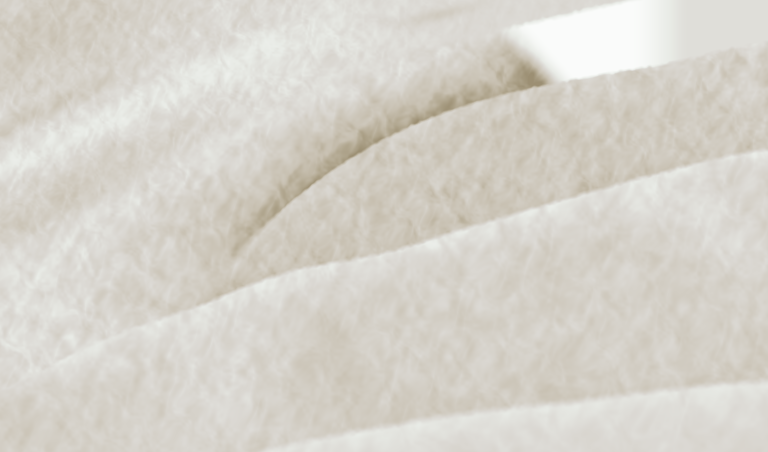
This texture is drawn by a Shadertoy shader. Its source:

```glsl
const vec3 SHADOW = vec3(0.61, 0.56, 0.45);
const vec3 DARK   = vec3(0.70, 0.66, 0.57);
const vec3 SAND   = vec3(0.78, 0.75, 0.69);
const vec3 CREAM  = vec3(0.82, 0.80, 0.76);
const vec3 PALE   = vec3(0.86, 0.85, 0.83);
const vec3 LIGHT  = vec3(0.91, 0.92, 0.90);
const vec3 GLARE  = vec3(0.98, 0.985, 0.98);

const float FUZZ = 0.004;        // raggedness of fold edges
const float FIBRE_ASPECT = 0.38; // fibre width to length

// Crest heights at nine even steps across the canvas
const float FRONT[9]  = float[9](-.20, -.13, -.05, .015, .056, .089, .112, .139, .156);
const float NEAR[9]   = float[9](.141, .242, .318, .398, .440, .504, .566, .624, .670);
const float MIDDLE[9] = float[9](-.02, .13, .33, .547, .692, .776, .825, .862, .907);
const float FAR[9]    = float[9](.416, .543, .660, .768, .862, .922, .972, 1.02, 1.06);

float hash(vec2 p) {
    vec3 q = fract(p.xyx * vec3(0.1031, 0.1030, 0.0973));
    q += dot(q, q.yzx + 33.33);
    return fract((q.x + q.y) * q.z);
}

float noise(vec2 p) {
    vec2 i = floor(p), f = fract(p);
    f = f * f * (3.0 - 2.0 * f);
    return mix(mix(hash(i), hash(i + vec2(1, 0)), f.x),
               mix(hash(i + vec2(0, 1)), hash(i + vec2(1, 1)), f.x), f.y);
}

vec2 rotate(vec2 p, float a) {
    float c = cos(a), s = sin(a);
    return vec2(c * p.x + s * p.y, c * p.y - s * p.x);
}

// Catmull-Rom curve through the crest heights
float crest(float h[9], float u) {
    float x = clamp(u, 0.0, 0.9999) * 8.0;
    int i = int(x);
    float f = fract(x);
    float a = h[max(i - 1, 0)], b = h[i], c = h[i + 1], d = h[min(i + 2, 8)];
    return b + 0.5 * f * (c - a + f * (2.0 * a - 5.0 * b + 4.0 * c - d
         + f * (3.0 * (b - c) + d - a)));
}

// Soft sheared patch of light or shade
float pool(vec2 p, vec2 centre, vec2 radius, float slope) {
    vec2 q = p - centre;
    q.y -= slope * q.x;
    q /= radius;
    return exp(-dot(q, q));
}

// Short crossing fibres, centred on zero
float weave(vec2 p, float scale) {
    p = p * scale + 1.2 * noise(p * scale * 0.35);
    vec2 stretch = vec2(FIBRE_ASPECT, 1.0);
    float rising = noise(rotate(p, 1.0) * stretch);
    float falling = noise(rotate(p, 2.2) * stretch + 37.0);
    float lines = 1.0 - abs(2.0 * noise(rotate(p, 1.35) * stretch * 0.8 + 71.0) - 1.0);
    return 0.9 * (rising + falling - 1.0) + 0.6 * (lines - 0.65)
         + 0.5 * (noise(p * 1.9) - 0.5);
}

vec3 clothColour(float t) {
    vec3 c = mix(SHADOW, DARK, clamp(t * 4.0 + 1.0, 0.0, 1.0));
    c = mix(c, SAND, clamp(t * 4.0, 0.0, 1.0));
    c = mix(c, CREAM, clamp(t * 4.0 - 1.0, 0.0, 1.0));
    c = mix(c, PALE, clamp(t * 4.0 - 2.0, 0.0, 1.0));
    c = mix(c, LIGHT, clamp(t * 4.0 - 3.0, 0.0, 1.0));
    return mix(c, GLARE, clamp(t * 2.0 - 2.0, 0.0, 1.0));
}

void mainImage(out vec4 fragColor, in vec2 fragCoord) {
    vec2 p = fragCoord / iResolution.xy;
    vec2 q = fragCoord / iResolution.y;
    float fuzz = FUZZ * (noise(q * 110.0) - 0.5);
    float front = crest(FRONT, p.x) - p.y + fuzz;
    float near = crest(NEAR, p.x) - p.y + fuzz;
    float middle = crest(MIDDLE, p.x) - p.y + fuzz;
    float far = crest(FAR, p.x) - p.y + fuzz;

    // Background cloth with soft diagonal creases
    float tone = 0.74 + 0.20 * weave(q, 85.0) * mix(1.0, 0.3, smoothstep(0.3, 0.7, p.x));
    tone -= 0.30 * pool(p, vec2(0.05, 0.92), vec2(0.18, 0.12), 0.6);
    tone += 0.24 * pool(p, vec2(0.12, 0.72), vec2(0.25, 0.035), 0.76);
    tone -= 0.24 * pool(p, vec2(0.03, 0.735), vec2(0.13, 0.02), 0.8);
    tone -= 0.24 * pool(p, vec2(0.08, 0.56), vec2(0.15, 0.06), 0.85);
    tone += 0.15 * pool(p, vec2(0.38, 0.88), vec2(0.14, 0.10), 0.4);
    tone -= 0.28 * pool(p, vec2(0.57, 0.967), vec2(0.05, 0.014), 0.4);

    // Far fold, its deep valley and the sheen beyond its end
    float fold = 0.82 - 0.36 * smoothstep(0.0, 0.16, far) * smoothstep(0.0, 0.35, p.x);
    fold -= 0.62 * exp(min(middle, 0.0) / 0.07) * smoothstep(0.2, 0.4, p.x);
    fold -= 0.45 * pool(p, vec2(0.69, 0.855), vec2(0.045, 0.05), -0.8);
    fold += 0.24 * weave(q + 3.0, 65.0);
    float sheen = mix(1.5, 0.82, smoothstep(0.82, 0.90, p.x));
    fold = mix(fold, sheen, smoothstep(0.675, 0.74, p.x + 0.5 * (p.y - 0.85)));
    float softness = mix(0.05, 0.008, smoothstep(0.2, 0.7, p.x));
    tone = mix(tone, fold, smoothstep(-softness, softness, far));

    // Middle fold
    fold = 0.44 + 0.16 * exp(-max(middle, 0.0) / 0.035) + 0.08 * smoothstep(0.6, 1.0, p.x);
    fold -= 0.14 * exp(min(near, 0.0) / 0.05);
    fold += 0.26 * weave(q + 7.0, 72.0);
    softness = mix(0.05, 0.005, smoothstep(0.22, 0.38, p.x));
    tone = mix(tone, fold, smoothstep(-softness, softness, middle));

    // Near fold
    fold = 0.58 + 0.36 * exp(-max(near, 0.0) / 0.055);
    fold -= 0.25 * pool(p, vec2(0.0, 0.11), vec2(0.06, 0.12), 0.8);
    fold += 0.15 * pool(p, vec2(0.30, 0.16), vec2(0.07, 0.16), 0.5);
    fold -= 0.12 * pool(p, vec2(0.43, 0.19), vec2(0.06, 0.13), -1.0);
    fold += 0.22 * pool(p, vec2(0.92, 0.50), vec2(0.08, 0.07), -0.8);
    fold -= 0.12 * exp(min(front, 0.0) / 0.06) * smoothstep(0.3, 0.5, p.x);
    fold += 0.19 * weave(q + 13.0, 58.0);
    tone = mix(tone, fold, smoothstep(-0.007, 0.007, near));

    // Front fold, out of focus
    fold = 0.70 + 0.27 * exp(-max(front, 0.0) / 0.05) + 0.12 * weave(q + 19.0, 42.0);
    tone = mix(tone, fold, smoothstep(-0.012, 0.012, front));

    fragColor = vec4(clothColour(tone), 1.0);
}
```
